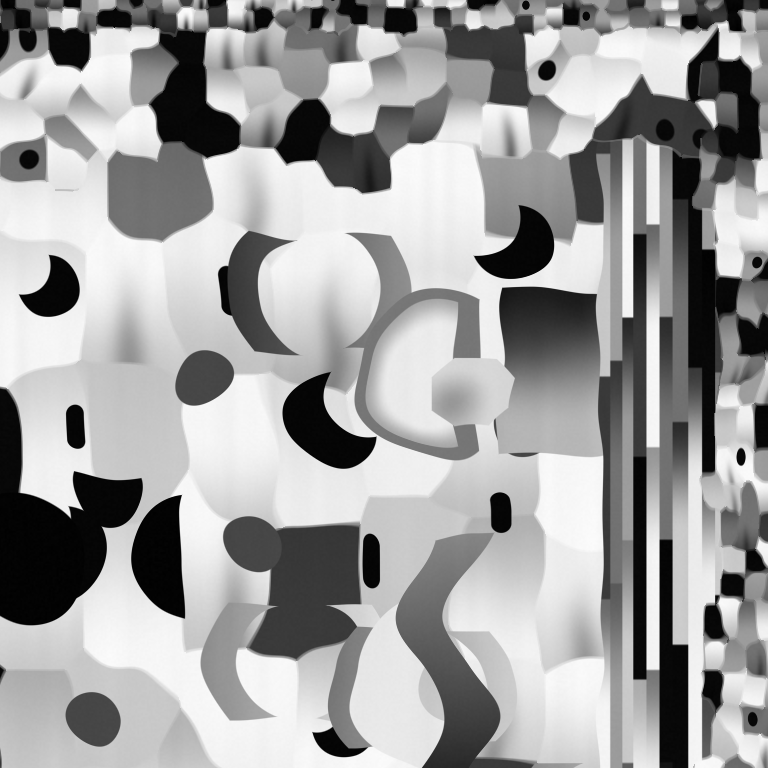
This texture map is drawn by a WebGL 1 fragment shader. Its source:

```glsl
precision highp float;
uniform vec2 u_resolution;

float hash(vec2 p) {
  return fract(sin(dot(p, vec2(127.1, 311.7))) * 4375.85);
}

float noise(vec2 p) {
  vec2 i = floor(p), f = fract(p);
  f = f * f * (3.0 - 2.0 * f);
  return mix(mix(hash(i), hash(i + vec2(1, 0)), f.x),
             mix(hash(i + vec2(0, 1)), hash(i + 1.0), f.x), f.y);
}

float fill(float d) { return 1.0 - smoothstep(-0.001, 0.001, d); }

// Random grey; "white" is the share of near-white results
float tone(float h, float white) {
  if (h < white) return 0.99 - 0.05 * fract(h * 37.0);
  float t = (h - white) / (1.0 - white);
  return t < 0.24 ? 0.8 : t < 0.48 ? 0.03 : t < 0.7 ? 0.45 : t < 0.88 ? 0.62 : 0.23;
}

// Boxy Voronoi patches whose sites lie inside box (lo.xy, hi.xy): shade, coverage
vec2 patches(vec2 p, vec2 size, float seed, float white, float shading, vec4 box) {
  vec2 g = p / size, first = vec2(0), second = vec2(0);
  float d1 = 9.0, d2 = 9.0;
  for (int j = -1; j <= 1; j++)
  for (int i = -1; i <= 1; i++) {
    vec2 c = floor(g) + vec2(i, j), k = c + seed;
    vec2 site = c + 0.5 + 0.65 * (vec2(hash(k), hash(k + 31.3)) - 0.5);
    vec2 q = g - site, q2 = q * q;
    float d = pow(dot(q2 * q2, vec2(1)), 0.25);
    float h = hash(k + 57.7), shape = hash(k + 83.1);
    float s = tone(h, white);
    // Occlusion toward one end, a soft central streak, or a dark hole
    float end = shape < 0.5 ? q.y : -q.y;
    s *= 1.0 - shading * hash(k + 12.9) * smoothstep(-0.3, 0.7, end);
    if (shape > 0.8) s *= 1.0 - shading * exp(-q.x * q.x * 40.0) * smoothstep(0.5, -0.5, q.y);
    if (shape < 0.09 && size.x < 0.07) s = mix(0.03, s, smoothstep(0.2, 0.26, length(q)));
    vec2 w = site * size;
    vec2 inside = step(box.xy, w) * step(w, box.zw);
    vec2 cell = vec2(s, inside.x * inside.y);
    if (d < d1) { d2 = d1; second = first; d1 = d; first = cell; }
    else if (d < d2) { d2 = d; second = cell; }
  }
  float soft = 0.0035 / min(size.x, size.y);
  return mix(first, second, 0.5 - 0.5 * smoothstep(0.0, soft, d2 - d1));
}

// One tall column split into shaded segments
float column(float c, float y) {
  float t = y / 0.29 + hash(vec2(c, 4.0)), row = floor(t), f = fract(t);
  float s = tone(hash(vec2(c, row)), 0.48);
  s *= 1.0 - 0.8 * hash(vec2(c, row + 9.0)) * smoothstep(0.5, 1.0, f);
  return mix(s, tone(hash(vec2(c, row + 1.0)), 0.48), smoothstep(0.988, 1.0, f));
}

// Scattered crescents, bowed bands, discs and slots
float scatter(vec2 p, float s) {
  vec2 g = floor(p / 0.19);
  for (int j = -1; j <= 1; j++)
  for (int i = -1; i <= 1; i++) {
    vec2 c = g + vec2(i, j);
    float kind = hash(c + 5.3), r = 0.035 + 0.035 * hash(c + 8.1);
    vec2 at = (c + 0.5 + 0.5 * (vec2(hash(c + 2.7), hash(c + 6.9)) - 0.5)) * 0.19;
    if (at.x > 0.74 || at.y > 0.79) continue;
    vec2 q = p - at;
    float side = hash(c + 3.9) < 0.5 ? -1.0 : 1.0, d, ink = 0.02;
    if (kind < 0.36) {
      d = max(length(q) - r, r - length(q - r * vec2(side * 0.9, 0.7)));
    } else if (kind < 0.66) {
      d = max(abs(length(q - vec2(0.1 * side, 0)) - 0.1) - 0.019, abs(q.y) - 0.075);
      ink = mix(0.45, 0.8, hash(c + 1.7)) + 1.5 * q.x;
    } else if (kind < 0.8) {
      d = length(q) - 0.036;
      ink = 0.28;
    } else {
      d = length(vec2(q.x, q.y - clamp(q.y, -0.018, 0.018))) - 0.012;
    }
    s = mix(s, ink, fill(d));
  }
  return s;
}

void main() {
  vec2 uv = gl_FragCoord.xy / u_resolution;
  vec2 p = uv + 0.022 * (vec2(noise(uv * vec2(9, 15)), noise(uv * 13.0 + 40.0)) - 0.5);

  // Large pale patches and loose shapes
  float s = patches(p, vec2(0.12, 0.17), 3.0, 0.74, 0.28, vec4(-1, -1, 2, 2)).x;
  s = scatter(p, s);

  // Black rounded forms at the lower left
  vec2 l = vec2(abs(p.x - 0.138), p.y - 0.27);
  s = mix(s, 0.01, fill(max(length(l - vec2(0.115, 0)) - 0.082, p.x - 0.24)));
  s = mix(s, 0.02, fill(max(length(p - vec2(0.138, 0.36)) - 0.047, p.y - 0.38)));

  // Curved dark band beside a pale arc
  float bend = 0.58 + 0.03 * sin(p.y * 24.0);
  float tall = p.y - 0.3;
  s = mix(s, 0.92, fill(max(abs(length(p - vec2(0.59, 0.11)) - 0.09) - 0.04, p.x - bend)));
  s = mix(s, 0.17 + 1.2 * p.y, fill(max(abs(p.x - bend) - 0.033, tall)));

  // Shaded columns in the centre right
  float block = max(abs(p.x - 0.725) - 0.072, abs(p.y - 0.515) - 0.105);
  float ramp = mix(0.68, 0.06, smoothstep(0.44, 0.62, p.y));
  s = mix(s, ramp + 0.12 * noise(vec2(p.x * 25.0, 2.0)), fill(block));

  // Pale dome in a grey collar, overlapped by a faceted patch
  vec2 m = p - vec2(0.575, 0.51);
  float dome = length(m);
  s = mix(s, 0.47, fill(max(dome - 0.108, m.x - 0.05)));
  s = mix(s, mix(0.93, 0.66, smoothstep(0.065, 0.095, dome)), fill(max(dome - 0.094, m.x - 0.02)));
  vec2 f = abs(p - vec2(0.62, 0.49));
  float facet = max(max(f.x, f.y) - 0.05, (f.x + f.y) * 0.71 - 0.052);
  s = mix(s, 0.6 + 0.25 * smoothstep(0.0, 0.06, length(p - vec2(0.595, 0.47))), fill(facet));

  // Tall strips on the right
  float x = uv.x / 0.017 + 0.5 * noise(vec2(uv.x * 40.0, 1.0));
  float strips = mix(column(floor(x), uv.y), column(floor(x) + 1.0, uv.y), smoothstep(0.88, 1.0, fract(x)));
  s = mix(s, strips, fill(max(0.785 - p.x, p.y - 0.85)));

  // Ever smaller patches toward the top and right borders
  vec2 t = patches(p, vec2(0.052, 0.062), 17.0, 0.36, 0.5, vec4(-1, 0.79, 2, 2));
  s = mix(s, t.x, t.y);
  t = patches(p, vec2(0.026, 0.042), 29.0, 0.32, 0.4, vec4(0.925, -1, 2, 2));
  s = mix(s, t.x, t.y);
  t = patches(uv, vec2(0.021, 0.026), 41.0, 0.16, 0.8, vec4(-1, 0.96, 2, 2));
  s = mix(s, t.x, t.y);

  // Faint vertical streaks and grain
  s -= 0.03 * s * noise(uv * vec2(70, 4));
  s += 0.012 * (noise(uv * 400.0) - 0.5);
  gl_FragColor = vec4(vec3(clamp(s, 0.0, 1.0)), 1.0);
}
```
